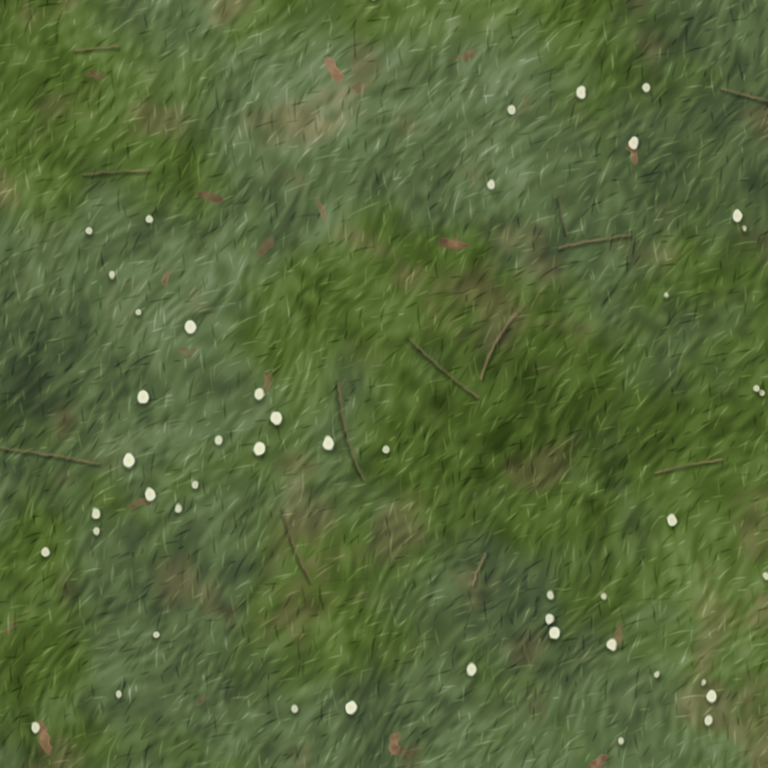
Reproduce this texture procedurally as a Shadertoy shader.

```glsl
const vec3 GRASS_DARK = vec3(0.235, 0.30, 0.145);
const vec3 GRASS_MID = vec3(0.335, 0.415, 0.21);
const vec3 GRASS_LIGHT = vec3(0.42, 0.50, 0.30);
const vec3 GRASS_PALE = vec3(0.58, 0.63, 0.48);
const vec3 CLOVER_TINT = vec3(0.015, 0.005, 0.055);
const vec3 THATCH = vec3(0.44, 0.40, 0.28);
const vec3 TWIG = vec3(0.55, 0.47, 0.36);
const vec3 LEAF = vec3(0.62, 0.46, 0.36);
const vec3 PETAL = vec3(0.91, 0.92, 0.82);
const vec3 POLLEN = vec3(0.90, 0.88, 0.62);

const float LEAN = 0.95;            // main direction of the grass, radians
const float LEAN_SPREAD = 1.7;
const float BLADE_WIDTH = 0.0028;
const float BLADE_CONTRAST = 0.62;
const float STREAK_CONTRAST = 0.42;
const float CLUMP_CONTRAST = 0.42;
const float PATCH_CONTRAST = 0.75;
const float MEAN_TONE = 0.32;
const int DAISIES = 52;
const int TWIGS = 12;
const int LEAVES = 20;

vec2 hash2(vec2 p) {
    vec3 q = fract(p.xyx * vec3(0.1031, 0.1030, 0.0973));
    q += dot(q, q.yzx + 33.33);
    return fract((q.xx + q.yz) * q.zy);
}

float noise(vec2 p) {
    vec2 cell = floor(p), f = fract(p);
    f = f * f * (3.0 - 2.0 * f);
    float low = mix(hash2(cell).x, hash2(cell + vec2(1, 0)).x, f.x);
    float high = mix(hash2(cell + vec2(0, 1)).x, hash2(cell + vec2(1, 1)).x, f.x);
    return mix(low, high, f.y);
}

float fbm(vec2 p) {
    float sum = 0.0, weight = 0.53;
    for (int i = 0; i < 4; i++) {
        sum += weight * noise(p);
        p = mat2(1.6, 1.2, -1.2, 1.6) * p + 17.3;
        weight *= 0.5;
    }
    return sum;
}

vec2 turn(vec2 p, float angle) {
    float c = cos(angle), s = sin(angle);
    return vec2(c * p.x + s * p.y, c * p.y - s * p.x);
}

// Sum of light and dark tapered strokes, one per grid cell
float blades(vec2 p, float density, float seed) {
    vec2 home = floor(p * density);
    float tone = 0.0;
    for (int y = -1; y <= 1; y++)
    for (int x = -1; x <= 1; x++) {
        vec2 cell = home + vec2(x, y);
        vec2 root = hash2(cell + seed), kind = hash2(cell + seed + 71.7);
        vec2 q = turn(p - (cell + root) / density, LEAN + (kind.x - 0.5) * LEAN_SPREAD);
        float reach = mix(0.3, 0.9, kind.y) / density;
        float along = clamp(abs(q.x) / reach, 0.0, 1.0);
        q.y += 12.0 * (kind.y - 0.5) * q.x * q.x;
        float body = smoothstep(BLADE_WIDTH, 0.0, abs(q.y)) * (1.0 - along * along);
        tone += body * (fract(kind.x * 7.0 + root.y) - 0.47);
    }
    return tone;
}

vec3 grassRamp(float t) {
    vec3 c = mix(GRASS_DARK, GRASS_MID, clamp(t / 0.34, -0.6, 1.0));
    c = mix(c, GRASS_LIGHT, clamp((t - 0.34) / 0.26, 0.0, 1.0));
    return mix(c, GRASS_PALE, clamp((t - 0.6) / 0.4, 0.0, 1.0));
}

vec3 lawn(vec2 p) {
    vec2 warp = vec2(noise(p * 9.0), noise(p * 9.0 + 40.0)) - 0.5;
    vec2 grain = turn(p + 0.05 * warp, LEAN);
    float tone = MEAN_TONE;
    tone += PATCH_CONTRAST * (fbm(p * 4.5 + 3.0) - 0.5);
    tone += CLUMP_CONTRAST * (fbm(grain * vec2(17.0, 32.0)) - 0.5);
    tone += STREAK_CONTRAST * (noise(grain * vec2(50.0, 150.0)) - 0.5);
    tone += BLADE_CONTRAST * (blades(p, 42.0, 5.0) + blades(p, 64.0, 133.0));
    float clover = smoothstep(0.36, 0.62, fbm(p * 5.0 + 60.0));
    float thatch = smoothstep(0.58, 0.80, fbm(p * 13.0 + 90.0));
    vec3 color = grassRamp(tone) + CLOVER_TINT * (1.5 * clover - 0.55);
    return mix(color, THATCH * (0.7 + 0.8 * tone), 0.55 * thatch);
}

void mainImage(out vec4 fragColor, in vec2 fragCoord) {
    vec2 p = fragCoord / iResolution.y;
    float soft = max(0.0022, 1.0 / iResolution.y);
    float ragged = noise(p * 150.0) - 0.5;
    vec3 color = lawn(p);

    // Bent twigs, partly sunk in the grass
    for (int i = 0; i < TWIGS; i++) {
        vec2 seed = vec2(i, 211), shape = hash2(seed + 9.0);
        vec2 q = turn(p - hash2(seed), (shape.x - 0.5) * 3.1);
        float reach = mix(0.02, 0.075, shape.y);
        q.y += (shape.x - 0.4) * 5.0 * q.x * q.x + 0.002 * ragged;
        float d = length(vec2(max(abs(q.x) - reach, 0.0), q.y));
        float cover = 0.35 + 0.5 * noise(p * 45.0 + 8.0);
        color *= 1.0 - 0.25 * smoothstep(0.006, 0.0, length(vec2(max(abs(q.x) - reach, 0.0), q.y + 0.003)));
        color = mix(color, TWIG * (0.85 + 0.3 * shape.x), cover * smoothstep(soft, -soft, d - 0.0016));
    }

    // Dry leaves with uneven outlines
    for (int i = 0; i < LEAVES; i++) {
        vec2 seed = vec2(i, 347), shape = hash2(seed + 5.0);
        vec2 q = turn(p - hash2(seed), LEAN + (shape.x - 0.5) * 2.6);
        float size = mix(0.005, 0.009, shape.y);
        float d = length(q * vec2(0.5, 1.25)) - size + 0.009 * ragged;
        vec3 tint = LEAF * (0.75 + 0.35 * shape.x + 0.4 * ragged);
        color = mix(color, tint, mix(0.35, 0.85, shape.y) * smoothstep(soft, -soft, d));
    }

    // Daisies in loose groups of three
    for (int i = 0; i < DAISIES; i++) {
        vec2 seed = vec2(i, 503), shape = hash2(seed + 3.0);
        vec2 center = hash2(vec2(i / 3, 619)) + (hash2(seed) - 0.5) * mix(0.05, 0.32, shape.x);
        vec2 q = (p - center) * vec2(1.1, 0.92);
        float radius = mix(0.0035, 0.0085, shape.y);
        float d = length(q) - radius + 0.0025 * ragged;
        color *= 1.0 - 0.25 * smoothstep(0.006, -0.002, length(q + vec2(-0.001, 0.003)) - radius);
        vec3 flower = mix(PETAL, POLLEN, 0.6 * smoothstep(0.6, 0.1, length(q) / radius));
        color = mix(color, flower, mix(0.8, 1.0, shape.y) * smoothstep(soft, -soft, d));
    }

    fragColor = vec4(clamp(color, 0.0, 1.0), 1.0);
}
```
